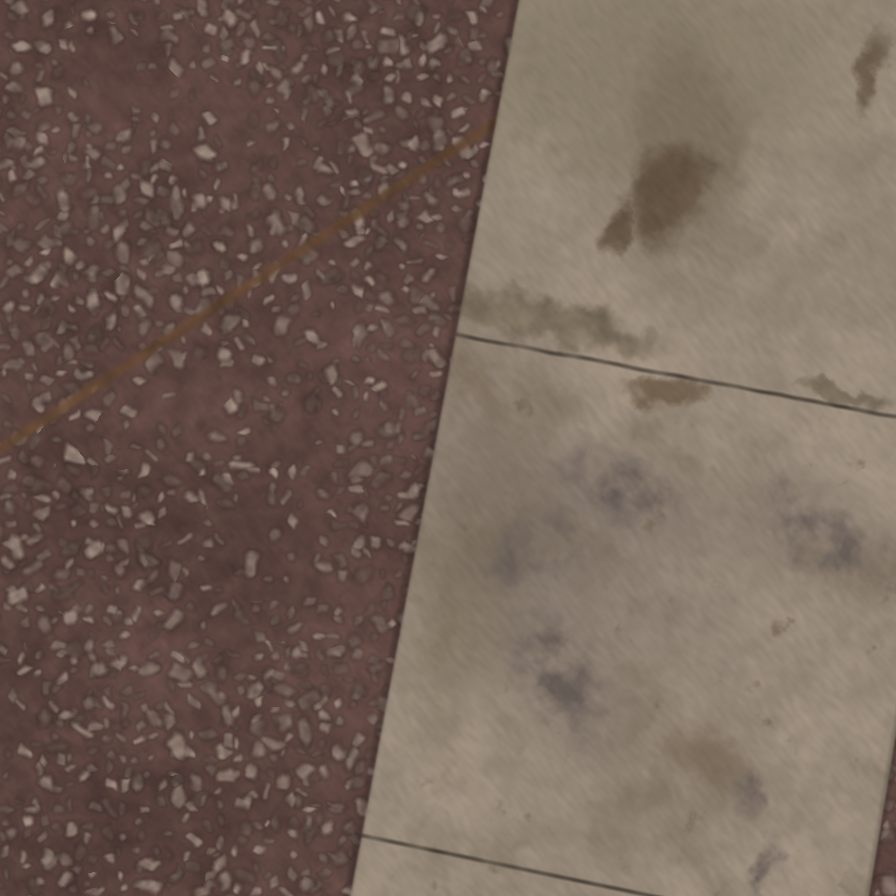
Give the GLSL for this texture, as a WebGL 1 fragment shader.

```glsl
precision highp float;
uniform vec2 u_resolution;

#define CHIP_CELLS 34.0
#define CHIP_AMOUNT 0.82
#define GRAIN 0.07
#define BRASS_WIDTH 0.005
#define JOINT_WIDTH 0.0012
#define TERRAZZO vec3(0.36, 0.267, 0.247)
#define CHIP vec3(0.53, 0.465, 0.425)
#define MARBLE vec3(0.588, 0.532, 0.47)
#define BROWN vec3(0.365, 0.3, 0.235)
#define OLIVE vec3(0.445, 0.395, 0.325)
#define SLATE vec3(0.39, 0.35, 0.33)
#define BRASS vec3(0.38, 0.275, 0.19)

vec2 hash2(vec2 p) {
  p = vec2(dot(p, vec2(127.1, 311.7)), dot(p, vec2(269.5, 183.3)));
  return fract(sin(p) * 43758.55);
}

float corner(vec2 cell, vec2 o, vec2 f) {
  return dot(hash2(cell + o) * 2.0 - 1.0, f - o);
}

float noise(vec2 p) {
  vec2 i = floor(p), f = fract(p), u = f * f * (3.0 - 2.0 * f);
  float low = mix(corner(i, vec2(0, 0), f), corner(i, vec2(1, 0), f), u.x);
  float high = mix(corner(i, vec2(0, 1), f), corner(i, vec2(1, 1), f), u.x);
  return mix(low, high, u.y);
}

float fbm(vec2 p) {
  float sum = 0.0, amp = 0.6;
  for (int i = 0; i < 4; i++) {
    sum += amp * noise(p);
    p = mat2(1.6, 1.2, -1.2, 1.6) * p + 3.7;
    amp *= 0.5;
  }
  return sum;
}

vec2 rotate(vec2 p, float a) {
  return vec2(cos(a) * p.x + sin(a) * p.y, cos(a) * p.y - sin(a) * p.x);
}

// Soft tilted ellipse
float blot(vec2 p, float x, float y, float rx, float ry, float tilt, float soft) {
  float d = length(rotate(p - vec2(x, y), tilt) / vec2(rx, ry));
  return 1.0 - smoothstep(1.0 - soft, 1.0 + soft * 0.5, d);
}

// Angular chips in jittered cells: coverage, tint, dark rim
vec3 chips(vec2 p, float cells, float seed, float amount) {
  vec2 q = p * cells + seed, base = floor(q);
  vec3 result = vec3(0.0, 0.5, 0.0);
  float blur = 0.06 + 0.0018 * cells;
  for (int i = 0; i < 9; i++) {
    vec2 cell = base + vec2(mod(float(i), 3.0), floor(float(i) / 3.0)) - 1.0;
    vec2 r = hash2(cell + seed), s = hash2(cell + seed + 41.3);
    vec2 d = rotate(q - cell - 0.15 - 0.7 * r, s.x * 6.283);
    d.x += d.y * (r.y - 0.5);
    d.y *= 1.0 + d.x * (s.x - 0.3);
    vec2 e = abs(d) - vec2(0.2 + 0.25 * s.y * s.y, 0.11 + 0.15 * r.x);
    float edge = max(max(e.x, e.y), (e.x + e.y) * 0.7 + 0.07);
    float present = step(fract(r.x * 7.3 + s.y * 5.1), amount);
    float cover = present * (1.0 - smoothstep(-blur, blur, edge));
    if (cover > result.x) result.xy = vec2(cover, fract(s.x * 9.7 + r.y));
    result.z = max(result.z, present * (1.0 - smoothstep(0.0, 0.25, edge)));
  }
  return result;
}

vec3 terrazzo(vec2 p) {
  vec3 col = TERRAZZO * (1.0 + 0.3 * fbm(p * 6.0) + 0.3 * fbm(p * 42.0));
  float bare = blot(p, 0.32, 0.42, 0.16, 0.1, 1.0, 0.9);
  bare = max(bare, blot(p, 0.2, 0.55, 0.14, 0.06, 0.5, 0.9));
  bare = max(bare, blot(p, 0.19, 0.89, 0.17, 0.07, -0.5, 0.9));
  float amount = CHIP_AMOUNT * (1.0 - 0.8 * bare) + 0.35 * noise(p * 8.0);
  vec2 w = p + 0.006 * vec2(noise(p * 60.0), noise(p * 60.0 + 7.0));
  for (int i = 0; i < 2; i++) {
    float k = float(i);
    vec3 c = chips(w, CHIP_CELLS * (1.6 - 0.6 * k), 17.0 * k, amount - 0.15 * k);
    vec3 tone = CHIP * (0.8 + 0.32 * c.y + 0.4 * noise(p * 90.0));
    col = mix(col * (1.0 - 0.12 * c.z), tone, c.x * (0.3 + 0.6 * c.y));
  }
  // Brass divider strip
  float d = abs(p.y - 0.499 - 0.658 * p.x) * 0.835;
  float strip = 1.0 - smoothstep(BRASS_WIDTH * 0.3, BRASS_WIDTH * 2.0, d);
  return mix(col, BRASS * (1.0 + 0.4 * noise(p * 35.0)), strip * 0.8);
}

vec3 marble(vec2 p, float upper) {
  vec2 w = p + 0.04 * vec2(fbm(p * 13.0), fbm(p * 13.0 + 9.0));
  w += 0.025 * vec2(fbm(p * 45.0), fbm(p * 45.0 + 9.0));
  float fine = fbm(p * 24.0), lower = 1.0 - upper;
  vec3 col = MARBLE * (1.0 + 0.2 * fbm(p * 5.0 + 2.0) + 0.14 * fine);
  // Broad tints and veins
  col = mix(col, vec3(0.51, 0.47, 0.39), 0.7 * blot(w, 0.72, 0.94, 0.27, 0.16, 0.0, 0.8));
  col = mix(col, OLIVE, 0.55 * blot(w, 0.53, 0.36, 0.07, 0.18, -0.3, 0.9));
  col = mix(col, SLATE, 0.3 * blot(w, 0.66, 0.38, 0.24, 0.14, -0.7, 0.9));
  col = mix(col, OLIVE, (0.25 + 0.25 * lower) * smoothstep(0.02, 0.35, fbm(w * 9.0)));
  // Upper slab: fan, dark core, crust by the joint
  col = mix(col, OLIVE, 0.6 * blot(w, 0.77, 0.84, 0.062, 0.125, 0.15, 0.5));
  float core = blot(w, 0.745, 0.785, 0.042, 0.06, -0.35, 0.5);
  core = max(core, blot(w, 0.694, 0.748, 0.018, 0.032, -0.2, 0.6));
  core = max(core, 0.8 * blot(w, 0.972, 0.925, 0.014, 0.045, -0.2, 0.7));
  col = mix(col, BROWN * (1.0 + 0.4 * fine), 0.85 * core);
  float crust = blot(w, 0.61, 0.642, 0.14, 0.026, -0.25, 0.5);
  crust = max(crust, blot(w, 0.94, 0.563, 0.06, 0.012, -0.2, 0.5));
  col = mix(col, OLIVE * (0.97 + 0.6 * fine), 0.75 * crust * upper);
  // Lower slab: brown flecks, slate mottling
  float fleck = blot(w, 0.745, 0.56, 0.042, 0.018, 0.15, 0.5);
  fleck = max(fleck, 0.65 * blot(w, 0.79, 0.15, 0.06, 0.035, -0.6, 0.7));
  fleck = max(fleck, 0.5 * blot(w, 0.53, 0.58, 0.02, 0.06, 0.6, 0.9));
  fleck = max(fleck, 0.6 * smoothstep(0.2, 0.4, fbm(p * 28.0 + 5.0)));
  col = mix(col, BROWN * 1.1, 0.75 * fleck * lower);
  float mottle = blot(w, 0.69, 0.455, 0.09, 0.04, -0.4, 0.9);
  mottle = max(mottle, blot(w, 0.6, 0.39, 0.07, 0.05, 0.5, 0.9));
  mottle = max(mottle, blot(w, 0.625, 0.245, 0.1, 0.055, -0.9, 0.8));
  mottle = max(mottle, blot(w, 0.92, 0.4, 0.1, 0.05, -0.6, 0.9));
  mottle = max(mottle, blot(w, 0.838, 0.115, 0.02, 0.026, 0.4, 0.7));
  mottle = max(mottle, blot(w, 0.853, 0.03, 0.014, 0.035, -0.3, 0.8));
  return mix(col, SLATE, mottle * clamp(0.5 + 2.5 * fine, 0.1, 0.95));
}

void main() {
  vec2 p = gl_FragCoord.xy / u_resolution;
  float aa = 1.0 / u_resolution.y + 0.001;
  float side = p.x - 0.391 - 0.188 * p.y, right = p.x - 0.97 - 0.167 * p.y;
  float slab = smoothstep(-aa, aa, min(side, -right));
  // Slab joints
  float top = p.y - 0.722 + 0.187 * p.x + 0.003 * noise(p * 25.0);
  float joint = min(abs(top), abs(p.y - 0.152 + 0.209 * p.x));
  vec3 stone = marble(p, smoothstep(-0.005, 0.005, top));
  float gap = 1.0 - smoothstep(0.0, JOINT_WIDTH + 1.5 * aa, joint);
  stone *= 1.0 - gap * (0.42 + 0.35 * noise(p * 40.0));
  vec3 col = mix(terrazzo(p), stone, slab);
  // Seam shadow and grain
  col *= 0.8 + 0.2 * smoothstep(0.0, 0.008, min(abs(side + 0.003), abs(right)));
  col *= 1.0 + GRAIN * noise(rotate(p, 0.7) * vec2(160, 60));
  gl_FragColor = vec4(col, 1.0);
}
```
